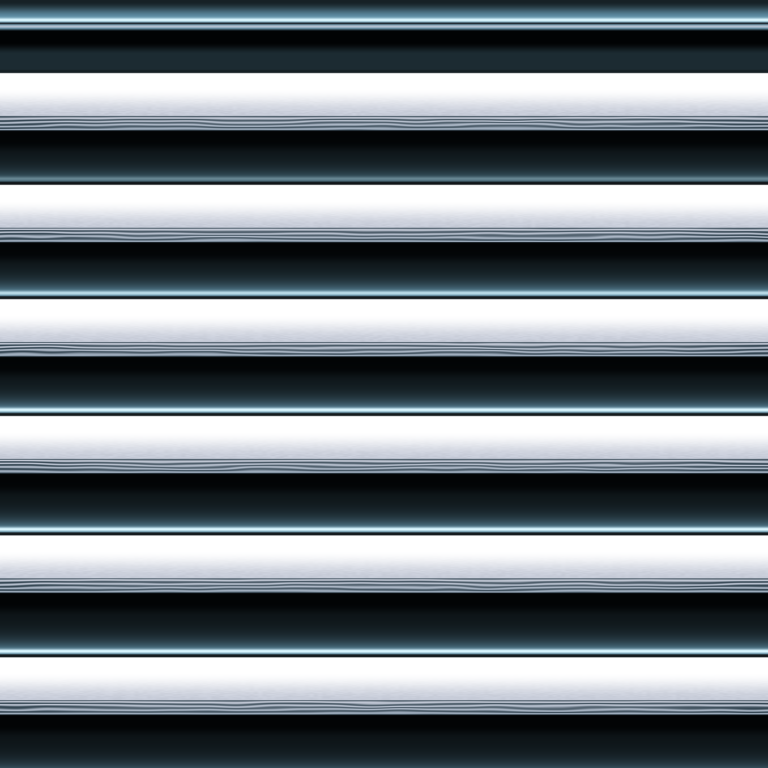
Reproduce this pattern procedurally as a three.js fragment shader.

```glsl
// Glossy horizontal slats: white faces with wavy grooves along their lower lip,
// separated by near-black gaps that end in a cool reflected glow and a bright glint.
// Each slat is a vertical profile; spacing widens and the glow strengthens downward.
varying vec2 vUv;

const float SLATS = 6.0;
const float FACE = 0.056;     // height of the white face
const float SLAT = 0.0755;    // face plus grooved lip
const float RIDGE = 0.041;    // height of the thin ridge along the top edge
const float SOFT = 0.0012;    // edge softness

const vec3 BLACK = vec3(0.005, 0.012, 0.016);
const vec3 TEAL = vec3(0.13, 0.20, 0.23);
const vec3 STEEL = vec3(0.38, 0.57, 0.66);
const vec3 GLINT = vec3(0.86, 0.97, 1.0);
const vec3 WHITE = vec3(1.0);
const vec3 SHADE = vec3(0.78, 0.80, 0.85);
const vec3 GROOVE = vec3(0.20, 0.27, 0.32);

float hash(vec2 p) {
  return fract(sin(dot(p, vec2(127.1, 311.7))) * 43758.5453);
}

float noise(vec2 p) {
  vec2 i = floor(p);
  vec2 f = fract(p);
  f = f * f * (3.0 - 2.0 * f);
  float low = mix(hash(i), hash(i + vec2(1.0, 0.0)), f.x);
  float high = mix(hash(i + vec2(0.0, 1.0)), hash(i + 1.0), f.x);
  return mix(low, high, f.y);
}

float edge(float at, float y) {
  return smoothstep(at - SOFT, at + SOFT, y);
}

float line(float at, float width, float y) {
  float d = (y - at) / width;
  return exp(-d * d);
}

// Top of a slat, measured down the canvas; the pitch grows slowly
float slatTop(float index) {
  return 0.0951 + 0.1439 * index + 0.00165 * index * index;
}

// Partial slat at the top: a glow, one bright line and two fine grooves
vec3 topRidge(float y) {
  vec3 color = mix(TEAL * 0.65, STEEL, smoothstep(0.002, 0.024, y));
  color = mix(color, GLINT, line(0.026, 0.0027, y));
  color = mix(color, GROOVE * 0.6, line(0.0305, 0.0014, y));
  color = mix(color, SHADE, 0.8 * line(0.0345, 0.002, y));
  return mix(color, BLACK, smoothstep(0.036, RIDGE, y));
}

// Dark gap from its start to the top of the slat below it
vec3 gap(float y, float start, float top, float index) {
  float above = top - y;
  float first = 1.0 - min(index, 1.0);
  float lift = smoothstep(0.014, 0.030, y - start);
  vec3 color = mix(BLACK, TEAL * mix(0.34, 0.85, first), lift);

  float glow = min(index * 0.6, 1.0) * exp(-max(above - 0.008, 0.0) / 0.013);
  color = mix(color, STEEL, glow);
  float glint = smoothstep(0.0, 3.0, index);
  color = mix(color, GLINT, glint * line(0.008, 0.0027, above));

  float seam = 1.0 - smoothstep(0.0025, 0.0055, above);
  return mix(color, BLACK + 0.04, seam * mix(0.9, 0.4, first));
}

// Grooved lip; lines stay straight at both borders and ripple between them
vec3 lip(float x, float u, float index) {
  float inside = sin(3.14159 * clamp(u, 0.0, 1.0));
  float seed = index * 17.3;
  float ripple = noise(vec2(x * 9.0 + seed, u * 2.0 + seed)) - 0.5;
  ripple += 0.5 * (noise(vec2(x * 24.0 - seed, u * 3.0)) - 0.5);
  float wave = 0.5 - 0.5 * cos(6.28318 * (4.0 * u + inside * ripple * 0.9));

  float side = smoothstep(0.30, 0.50, abs(x - 0.5));
  float depth = mix(0.75, 1.0, max(side, 1.0 - inside));
  vec3 crest = mix(SHADE, SHADE * vec3(0.76, 0.82, 0.85), u);
  vec3 color = mix(crest, GROOVE, depth * (1.0 - wave));
  return mix(color, BLACK, smoothstep(0.9, 1.05, u) * 0.8);
}

// White face fading to cool grey, then the lip
vec3 slat(float x, float depth, float index) {
  float fade = smoothstep(0.020, FACE, depth);
  float grain = noise(vec2(x * 180.0, depth * 700.0 + index * 31.0)) - 0.5;
  vec3 face = mix(WHITE, SHADE, fade) + grain * 0.035 * fade;
  float u = (depth - FACE) / (SLAT - FACE);
  return mix(face, lip(x, u, index), edge(FACE, depth));
}

void main() {
  float x = vUv.x;
  float y = 1.0 - vUv.y;
  vec3 color = topRidge(y);

  // Paint each gap and slat over the one above; the last gap runs off the canvas
  float start = RIDGE;
  for (float i = 0.0; i <= SLATS; i++) {
    float top = slatTop(i);
    color = mix(color, gap(y, start, top, i), edge(start, y));
    color = mix(color, slat(x, y - top, i), edge(top, y));
    start = top + SLAT;
  }
  gl_FragColor = vec4(clamp(color, 0.0, 1.0), 1.0);
}
```
